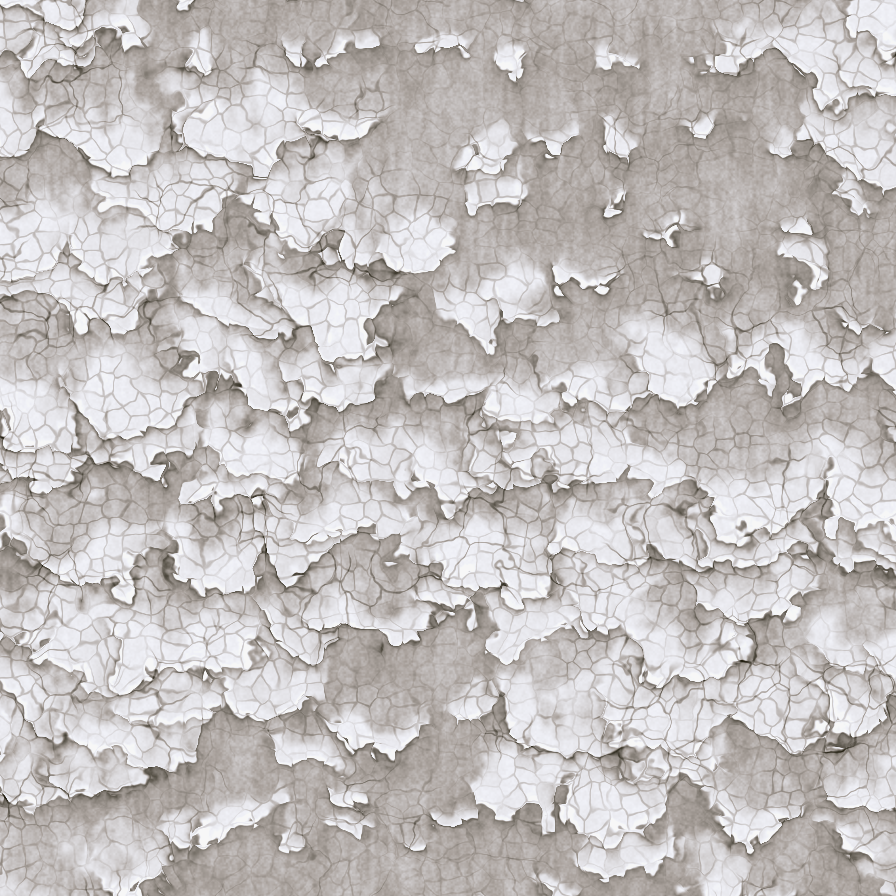
Write a WebGL 2 fragment shader that draws this texture.

```glsl
#version 300 es
precision highp float;
// Weathered white paint: overlapping peeling flakes with fine crackle over bare plaster.

uniform vec2 u_resolution;
out vec4 fragColor;

const float FLAKES = 11.0;       // flakes across the canvas
const float CRACKLE = 50.0;      // fine crackle cells across the canvas
const float FRESH_TONE = 0.93;
const float STAIN_TONE = 0.765;
const float PLASTER_TONE = 0.725;

vec2 hash2(vec2 cell) {
  vec3 h = fract(cell.xyx * vec3(0.1031, 0.1030, 0.0973));
  h += dot(h, h.yzx + 33.33);
  return fract((h.xx + h.yz) * h.zy);
}

float noise(vec2 p) {
  vec2 cell = floor(p), f = fract(p);
  f = f * f * (3.0 - 2.0 * f);
  float low = mix(hash2(cell).x, hash2(cell + vec2(1, 0)).x, f.x);
  float high = mix(hash2(cell + vec2(0, 1)).x, hash2(cell + vec2(1, 1)).x, f.x);
  return mix(low, high, f.y);
}

float fbm(vec2 p) {
  float sum = 0.0, amp = 0.5;
  for (int i = 0; i < 4; i++) {
    sum += amp * noise(p);
    p = p * 2.07 + 17.3;
    amp *= 0.5;
  }
  return sum / 0.9375;
}

// x: gap to the nearest cell border, y: random value of the cell
vec2 cellular(vec2 p) {
  vec2 base = floor(p);
  float near = 8.0, second = 8.0, id = 0.0;
  for (int j = -1; j <= 1; j++)
  for (int i = -1; i <= 1; i++) {
    vec2 cell = base + vec2(i, j);
    vec2 rnd = hash2(cell);
    float d = length(cell + 0.12 + 0.76 * rnd - p);
    if (d < near) { second = near; near = d; id = fract(rnd.x * 7.0 + rnd.y * 13.0); }
    else second = min(second, d);
  }
  return vec2(second - near, id);
}

// Paints the flakes from the lowest row up; returns x: tone, y: paint amount
vec2 paintFlakes(vec2 p, float plaster, float chip, float mottling, float pixel) {
  float tone = plaster, paint = 0.0;
  vec2 base = floor(p);
  for (int j = -2; j <= 2; j++)
  for (int i = -2; i <= 2; i++) {
    vec2 cell = base + vec2(i, j);
    vec2 rnd = hash2(cell + 71.0);
    vec2 trait = hash2(cell + 213.0);
    vec2 center = cell + 0.1 + 0.8 * rnd;
    vec2 q = (p - center) * vec2(0.92, 1.06);
    float intact = smoothstep(0.08, 0.32, noise(center * 0.37 + 5.0));
    float radius = mix(0.5, 0.87, trait.x) * mix(0.3, 1.0, intact);
    float dist = length(q);
    float sd = dist - radius + chip;
    float down = smoothstep(0.35, -0.65, q.y / max(dist, 0.001));

    // Contact line and soft shadow below the lifted lower edge
    float outside = max(sd, 0.0);
    float contact = 0.48 * exp(-outside / 0.04) * mix(0.35, 1.0, trait.y);
    float soft = 0.13 * exp(-outside * 6.0);
    tone *= 1.0 - (contact + soft) * down;

    // Fresh lower part, stained upper part, bright curled lip
    float height = q.y / radius + (mottling - 0.5) * 2.2 + (trait.y - 0.5) * 0.5;
    float stain = smoothstep(-0.25, 0.75, height);
    float lip = 0.05 * down * smoothstep(-0.11, -0.03, sd);
    float flake = mix(FRESH_TONE, STAIN_TONE, stain) + lip;
    float softness = max(mix(0.1, 0.02, down), pixel);
    float cover = smoothstep(softness, -softness, sd);
    tone = mix(tone, flake, cover);
    paint = mix(paint, 1.0, cover);
  }
  return vec2(tone, paint);
}

vec3 toneColor(float tone) {
  const vec3 umber = vec3(0.35, 0.33, 0.29);
  const vec3 greige = vec3(0.67, 0.64, 0.62);
  const vec3 white = vec3(0.91, 0.91, 0.93);
  vec3 dark = mix(umber, greige, (tone - 0.35) / 0.32);
  vec3 light = mix(greige, white, (tone - 0.67) / 0.24);
  return clamp(tone < 0.67 ? dark : light, 0.0, 0.97);
}

void main() {
  float side = min(u_resolution.x, u_resolution.y);
  vec2 uv = gl_FragCoord.xy / side;
  float pixel = 1.0 / side;

  // Ragged outlines: broad warp plus chips that follow the crackle
  vec2 p = uv * FLAKES;
  vec2 warp = vec2(fbm(p * 1.7 + 3.1), fbm(p * 1.7 + 41.7)) - 0.5;
  vec2 fine = cellular(uv * CRACKLE + warp * 1.6);
  vec2 coarse = cellular(uv * 23.0 + warp * 1.2 + 9.0);
  float chip = (fine.y - 0.5) * 0.2 * smoothstep(0.0, 0.2, fine.x);

  // Plaster and paint layers
  float mottling = fbm(uv * vec2(26.0, 20.0) + 60.0);
  float streaks = noise(uv * vec2(190.0, 28.0)) - 0.5;
  float grain = noise(uv * 260.0) + noise(uv * 470.0 + 8.0) - 1.0;
  float plaster = PLASTER_TONE + 0.16 * (mottling - 0.5);
  vec2 layer = paintFlakes(p + warp * 0.95, plaster, chip, mottling, pixel * FLAKES);
  float tone = layer.x;

  // Crackle of uneven depth, shallow on plaster
  float depth = smoothstep(0.25, 0.7, noise(uv * 31.0 + 4.0));
  float hairline = 1.0 - smoothstep(0.02, 0.13 + pixel * CRACKLE * 0.5, fine.x);
  float split = 1.0 - smoothstep(0.01, 0.05 + pixel * 23.0, coarse.x);
  float crack = hairline * mix(0.05, 0.16, depth);
  crack += split * 0.24 * smoothstep(0.45, 0.75, noise(uv * 17.0 + 30.0));
  tone -= crack * mix(0.4, 1.0, layer.y);

  // Per-chip variation, brushed streaks and grit, strongest where stained
  float worn = 1.0 - smoothstep(0.72, 0.92, layer.x);
  tone += (fine.y - 0.5) * 0.025 * layer.y;
  tone += streaks * mix(0.015, 0.07, worn) + grain * mix(0.02, 0.06, worn);
  fragColor = vec4(toneColor(tone), 1.0);
}
```
